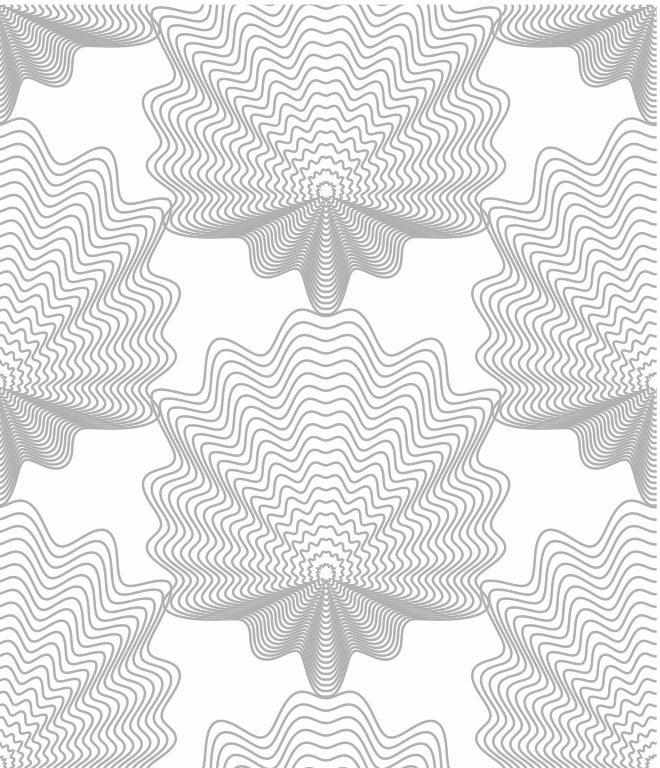
This pattern is drawn by a WebGL 2 fragment shader. Its source:

```glsl
#version 300 es
precision highp float;
// Half-drop repeat of scalloped shells, each drawn as nested wavy grey contours.

uniform vec2 u_resolution;
out vec4 fragColor;

// Radius of the shell outline at an angle measured from straight up.
float outlineRadius(float angle) {
    // Rounding the angle near zero keeps the crown smooth.
    float a = sqrt(angle * angle + 0.0036);

    // Lobes peak at whole phases and grow wider below the waist.
    float phase = (a - 0.115) / 0.326 - 1.636 * max(a - 1.745, 0.0);

    // Broad crown, stepped shoulders, narrow foot.
    float body = 0.385 - 0.033 * a
        - 0.045 * smoothstep(0.74, 0.90, a)
        - 0.048 * smoothstep(0.90, 1.70, a)
        - 0.068 * smoothstep(1.75, 2.05, a)
        + 0.033 * smoothstep(2.60, 3.10, a);
    float ripple = 0.026 - 0.0106 * smoothstep(0.7, 1.1, a)
        + 0.012 * smoothstep(2.4, 3.1, a);
    return body + ripple * cos(6.2831853 * phase);
}

// Contour number: 0 at the focus, 21 on the outline.
float contourLevel(vec2 p) {
    return 21.0 * length(p) / outlineRadius(atan(abs(p.x) + 1e-6, p.y));
}

// Coverage of the contour lines of one shell with its focus at the origin.
float shellInk(vec2 p, float pixel) {
    float level = contourLevel(p);
    float nearest = clamp(round(level), 1.0, 21.0);

    // Dividing by the slope gives every line the same width.
    vec2 e = vec2(0.0004, 0.0);
    vec2 slope = vec2(contourLevel(p + e.xy) - contourLevel(p - e.xy),
                      contourLevel(p + e.yx) - contourLevel(p - e.yx)) / (2.0 * e.x);
    float d = abs(level - nearest) / max(length(slope), 1.0);
    return 1.0 - smoothstep(-0.65 * pixel, 0.65 * pixel, d - 0.0019);
}

void main() {
    float pixel = 1.0 / u_resolution.x;
    vec2 p = gl_FragCoord.xy * pixel;
    vec2 period = vec2(0.998, 0.579);
    float ink = 0.0;

    // Two interleaved columns, each with the shells above and below the point.
    for (int column = 0; column < 2; column++) {
        vec2 q = p - vec2(0.494, 0.289) - 0.5 * period * float(column);
        q.x -= period.x * round(q.x / period.x);
        q.y = mod(q.y, period.y);
        for (int row = 0; row < 2; row++) {
            ink = max(ink, shellInk(q - vec2(0.0, period.y * float(row)), pixel));
        }
    }

    // Thin blank margin along the top and right edges.
    vec2 inside = smoothstep(-pixel, pixel, vec2(0.995, u_resolution.y * pixel - 0.007) - p);
    ink *= inside.x * inside.y;

    vec3 paper = vec3(0.992);
    vec3 grey = vec3(0.69);
    fragColor = vec4(mix(paper, grey, ink), 1.0);
}
```
